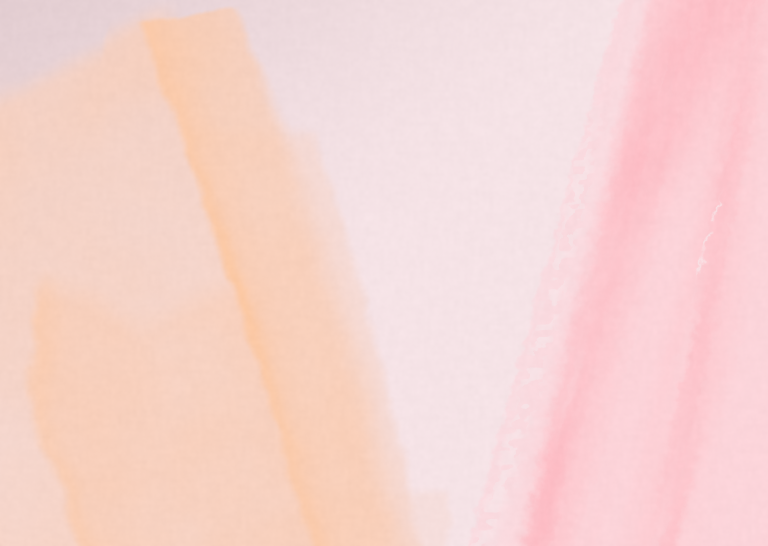
Write a Shadertoy shader that draws this background.

```glsl
float hash(vec2 p) {
    vec3 q = fract(vec3(p.xyx) * 0.1031);
    q += dot(q, q.yzx + 33.33);
    return fract((q.x + q.y) * q.z);
}

float noise(vec2 p) {
    vec2 cell = floor(p), f = fract(p);
    f = f * f * (3.0 - 2.0 * f);
    float low = mix(hash(cell), hash(cell + vec2(1, 0)), f.x);
    float high = mix(hash(cell + vec2(0, 1)), hash(cell + vec2(1, 1)), f.x);
    return mix(low, high, f.y);
}

// Layered noise, centred on zero
float fbm(vec2 p) {
    float sum = 0.0, weight = 0.5;
    for (int i = 0; i < 5; i++) {
        sum += weight * (noise(p) - 0.5);
        p = mat2(1.6, 1.2, -1.2, 1.6) * p + 17.3;
        weight *= 0.5;
    }
    return sum;
}

// Parabola through positions at heights 0, 0.5 and 1
float curve(float y, float bottom, float middle, float top) {
    return bottom * (1.0 - y) * (1.0 - 2.0 * y)
         + middle * 4.0 * y * (1.0 - y) + top * y * (2.0 * y - 1.0);
}

float inside(float dist, float softness) {
    return smoothstep(-softness, softness, dist);
}

float streak(float dist, float width) {
    return exp(-dist * dist / (width * width));
}

// Sheet shaded towards the upper left
vec3 paper(vec2 uv) {
    vec3 shade = vec3(0.875, 0.790, 0.805), light = vec3(0.962, 0.890, 0.903);
    float lit = smoothstep(-0.25, 0.8, uv.x * 0.85 + (1.0 - uv.y) * 0.75);
    return mix(shade, light, lit);
}

vec3 peachWash(vec3 col, vec2 uv, vec2 p) {
    vec3 pale = vec3(0.962, 0.822, 0.765), peach = vec3(0.974, 0.804, 0.712);
    vec3 amber = vec3(0.992, 0.775, 0.605);
    float rough = fbm(p * 24.0), cloud = fbm(p * 6.0 + 4.0);
    float x = uv.x + rough * 0.016, y = uv.y + rough * 0.022;
    float left = x - curve(uv.y, 0.405, 0.297, 0.170);
    float right = curve(uv.y, 0.525, 0.430, 0.302) - x;
    float fringe = curve(uv.y, 0.548, 0.464, 0.345) - x;

    // Broad pale wash and right fringe
    float washTop = 0.820 + 0.67 * x + 0.02 * inside(x - 0.137, 0.006) - y;
    float wash = inside(washTop, 0.03) * inside(0.04 - left, 0.03);
    col = mix(col, pale, wash * (0.83 + cloud * 0.5));
    col = mix(col, peach, wash * streak(washTop - 0.08, 0.09) * smoothstep(0.0, 0.14, x) * 0.45);
    float veil = inside(left, 0.01) * inside(fringe, 0.009) * inside(0.755 - y, 0.02);
    col = mix(col, pale, veil * 0.5);
    float foot = inside(0.585 - x, 0.008) * inside(0.10 - y, 0.012) * inside(left, 0.02);
    col = mix(col, pale, foot * 0.3);

    // Second coat pooled in the lower left
    float poolSide = x - curve(uv.y, 0.110, 0.050, 0.240) + fbm(p * 9.0) * 0.03;
    float poolTop = 0.480 - 0.07 * streak(x - 0.19, 0.07) - y;
    float pool = inside(poolSide, 0.011) * inside(poolTop, 0.04) * inside(0.02 - left, 0.02);
    col = mix(col, peach, pool * (0.58 + cloud * 0.5));
    col = mix(col, amber, pool * streak(poolSide - 0.006, 0.022) * 0.3);
    col = mix(col, peach, streak(x, 0.04) * streak(y - 0.74, 0.09) * 0.4);

    // Main brush stroke with pigment along its left rim
    float stroke = inside(0.915 + 0.235 * x - y, 0.006) * inside(left, 0.008);
    stroke *= inside(right, mix(0.030, 0.009, smoothstep(0.55, 0.95, uv.y)));
    col = mix(col, peach, stroke * (0.68 + cloud * 0.5));
    col = mix(col, amber, stroke * streak(right - 0.04, 0.035) * 0.10);
    float rim = streak(left - 0.006, 0.013) * (0.30 + 0.3 * streak(y - 0.47, 0.18));
    rim += streak(left - 0.025, 0.035) * 0.14;
    col = mix(col, amber, stroke * rim);
    float topGlow = smoothstep(0.55, 0.95, uv.y) * streak(left - 0.03, 0.06);
    return mix(col, amber, stroke * topGlow * 0.22);
}

vec3 pinkWash(vec3 col, vec2 uv, vec2 p) {
    vec3 blush = vec3(0.985, 0.840, 0.862), rose = vec3(0.992, 0.802, 0.824);
    vec3 coral = vec3(0.990, 0.705, 0.742), gap = vec3(0.968, 0.892, 0.905);
    float rough = fbm(p * 75.0), cloud = fbm(p * 7.0 + 9.0);
    float x = uv.x + rough * 0.016, y = uv.y;
    float edge = x - curve(y, 0.609, 0.708, 0.807);
    float body = x - curve(y, 0.672, 0.764, 0.848);
    float bristle = fbm(vec2(body * 60.0, y * 3.0));

    // Translucent outer stroke and dry brush gaps
    float cover = inside(edge, 0.004);
    col = mix(col, blush, cover * (0.72 + bristle * 0.4));
    float dry = streak(x - curve(y, 0.627, 0.728, 0.800), 0.013);
    dry *= smoothstep(0.42, 0.62, noise(vec2(edge * 130.0, p.y * 90.0)));
    col = mix(col, gap, dry * cover * 0.85 * (1.0 - smoothstep(0.65, 0.9, y)));

    // Dense body, dark bands and lighter streaks
    float dense = inside(body, 0.018);
    col = mix(col, rose, dense * (0.82 + bristle * 0.6));
    float core = streak(x - curve(y, 0.702, 0.785, 0.925), mix(0.028, 0.070, y * y));
    col = mix(col, coral, dense * core * (0.48 + cloud * 0.7 + bristle * 0.5));
    float ridge = streak(x - curve(y, 0.866, 0.925, 0.985), 0.017);
    col = mix(col, coral, ridge * (0.26 + bristle * 0.5));
    float paleBand = streak(x - curve(y, 0.790, 0.865, 0.960), 0.035);
    paleBand *= 1.0 - smoothstep(0.5, 0.85, y);
    col = mix(col, blush, dense * paleBand * 0.65);
    float rightPale = smoothstep(0.01, 0.07, x - curve(y, 0.866, 0.925, 0.985));
    col = mix(col, blush, rightPale * 0.7);

    // Thin broken scratch
    float scratch = streak(x - mix(0.898, 0.938, (y - 0.45) / 0.19), 0.002);
    scratch *= inside(y - 0.45, 0.015) * inside(0.64 - y, 0.015);
    return mix(col, gap, scratch * smoothstep(0.25, 0.6, noise(p * 60.0)) * 0.8);
}

void mainImage(out vec4 fragColor, in vec2 fragCoord) {
    vec2 uv = fragCoord / iResolution.xy;
    vec2 p = fragCoord / iResolution.y;
    vec3 col = pinkWash(peachWash(paper(uv), uv, p), uv, p);
    // Woven paper grain
    float weave = noise(p * vec2(150.0, 45.0)) + noise(p * vec2(45.0, 150.0)) - 1.0;
    col += weave * 0.006 + fbm(p * 110.0) * 0.018;
    fragColor = vec4(clamp(col, 0.0, 1.0), 1.0);
}
```
